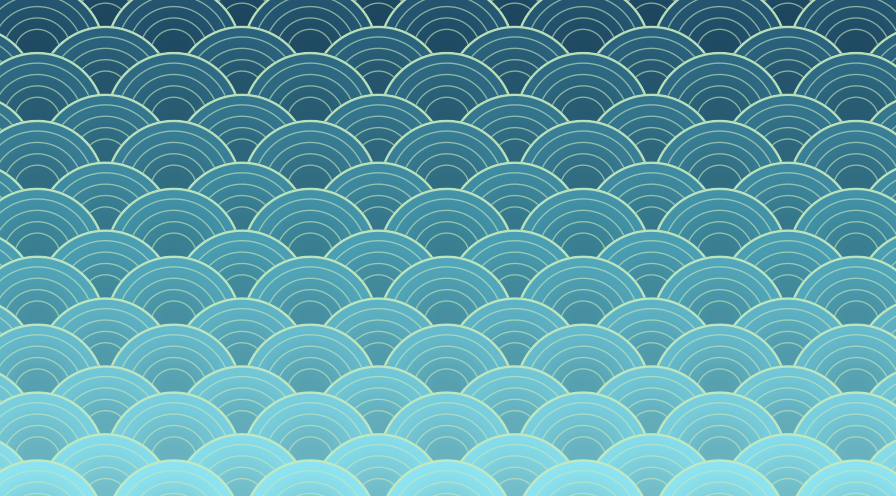
Give the GLSL for this pattern, as a WebGL 1 fragment shader.

```glsl
precision highp float;

uniform vec2 u_resolution;

// Lengths are fractions of the canvas width.
#define PITCH 0.1523
#define ROW_STEP 0.0758
#define STAGGER 0.0292
#define FIRST_TOP 0.0410
#define CENTRE_X 0.4985
#define RIM_WIDTH 0.0028
#define RING_WIDTH 0.0015
#define RING_SLOTS 6.0
#define RING_OPACITY 0.62
#define CORE_SHADE 0.88
#define LINE_COLOUR vec3(0.77, 0.91, 0.74)

const int ROWS = 18;

// Vertical tone: pale aqua at the bottom, deep blue at the top.
vec3 waterColour(float height) {
  vec3 pale = vec3(0.54, 0.87, 0.92);
  vec3 teal = vec3(0.27, 0.59, 0.67);
  vec3 deep = vec3(0.13, 0.31, 0.42);
  float t = clamp(height, 0.0, 1.0) * 2.0;
  return t < 1.0 ? mix(pale, teal, t) : mix(teal, deep, t - 1.0);
}

float stroke(float distanceToLine, float width, float pixel) {
  return clamp((0.5 * width - abs(distanceToLine)) / pixel + 0.5, 0.0, 1.0);
}

// One scale: shaded disc, thin concentric rings, heavier rim.
vec3 scaleColour(float dist, float radius, vec3 base, float pixel) {
  vec3 colour = base * mix(CORE_SHADE, 1.03, smoothstep(0.1, 1.0, dist / radius));

  float slot = dist / radius * RING_SLOTS;
  float nearest = clamp(floor(slot + 0.5), 2.0, RING_SLOTS - 1.0);
  float ringDistance = (slot - nearest) * radius / RING_SLOTS;
  float ring = stroke(ringDistance, RING_WIDTH, pixel);
  colour = mix(colour, LINE_COLOUR, RING_OPACITY * ring);

  float rim = stroke(dist - radius + 0.5 * RIM_WIDTH, RIM_WIDTH, pixel);
  return mix(colour, LINE_COLOUR, 0.92 * rim);
}

void main() {
  vec2 p = gl_FragCoord.xy / u_resolution.x;
  float pixel = 1.0 / u_resolution.x;
  float canvasHeight = u_resolution.y / u_resolution.x;
  float radius = 0.5 * PITCH;
  vec3 colour = waterColour(p.y / canvasHeight);

  // Paint rows from the back (top) to the front (bottom).
  for (int i = 0; i < ROWS; i++) {
    float row = float(ROWS - 1 - i);
    float odd = mod(row, 2.0);
    float top = FIRST_TOP + floor(row * 0.5) * ROW_STEP + odd * STAGGER;

    // Odd rows shift sideways by half a scale.
    float column = (p.x - CENTRE_X) / PITCH + 0.5 * odd;
    float x = (fract(column + 0.5) - 0.5) * PITCH;
    float dist = length(vec2(x, p.y - top + radius));

    vec3 base = waterColour((top - 0.5 * radius) / canvasHeight);
    float cover = clamp((radius - dist) / pixel + 0.5, 0.0, 1.0);
    // Below its centre line a scale continues as a solid band.
    colour = mix(colour, scaleColour(dist, radius, base, pixel), cover);
  }

  gl_FragColor = vec4(colour, 1.0);
}
```
